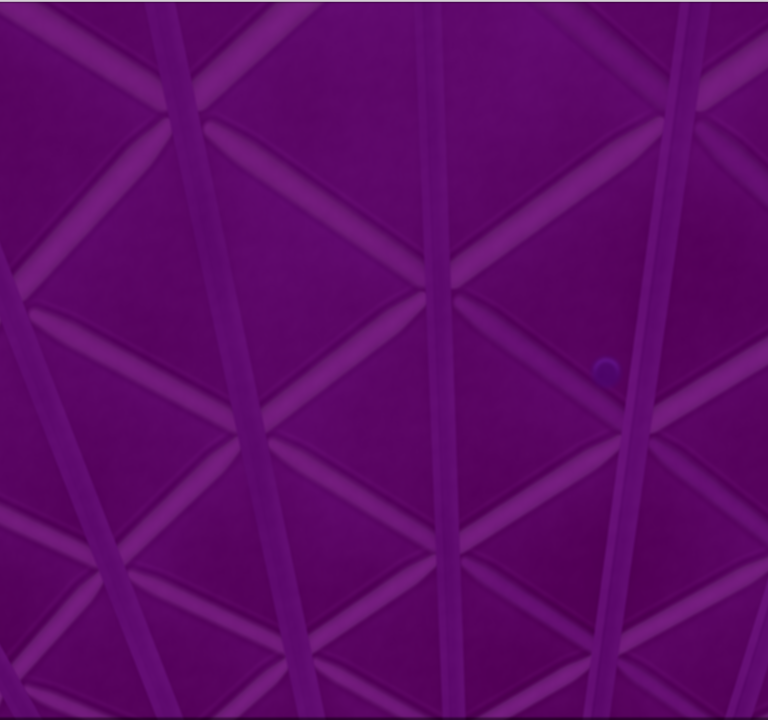
This pattern is drawn by a Shadertoy shader. Its source:

```glsl
// Column spacing shrinks toward the bottom, as on a receding surface
float spacing(float y) { return 0.3728 - 0.176 * y; }
float centerX(float y) { return 0.5938 + 0.037 * y; }

vec2 toLattice(vec2 p) {
    return vec2((p.x - centerX(p.y)) / spacing(p.y), 10.968 / (2.598 - p.y) - 4.485);
}

// Nodes sag a little on the far left columns
vec2 latticeNode(float column, float row) {
    float y = 2.598 - 10.968 / (row + 4.485) + 0.02 * max(-column - 1.0, 0.0);
    return vec2(centerX(y) + column * spacing(y), y);
}

float mottle(vec2 p) {
    float sum = 0.0, amp = 0.5;
    for (int i = 0; i < 4; i++) {
        p = mat2(0.8, 0.6, -0.6, 0.8) * p * 1.7 + 1.3;
        sum += amp * sin(p.x + sin(p.y * 1.3)) * cos(p.y);
        amp *= 0.6;
    }
    return sum;
}

// Tube from its upper node to its lower node, pointed above and blunt below
vec3 drawStrut(vec3 color, vec2 p, vec2 top, vec2 bottom, bool rising, float edge) {
    vec2 span = bottom - top;
    float along = dot(p - top, span) / dot(span, span);
    float h = clamp(along, rising ? 0.09 : 0.115, 0.94);
    float radius = 0.06 * spacing(p.y) * mix(0.6, 1.0, smoothstep(0.06, 0.27, h));
    float d = length(p - top - span * h) - radius;
    float side = dot(p - top, vec2(-span.y, span.x)) / length(span) * sign(span.x);
    if (!rising) d += 0.0015;
    float t = side / radius;
    float inside = smoothstep(0.02, 0.16, along) * smoothstep(1.0, 0.92, along);

    // Soft light below, thin dark seam and faint parallel line above
    float below = smoothstep(0.0, 0.03, side);
    color += vec3(0.026, 0.016, 0.04) * exp(-max(d, 0.0) * 14.0) * below * inside;
    float above = smoothstep(0.01, -0.01, side) * inside;
    color -= vec3(0.025, 0.012, 0.025) * exp(-pow((d - 0.005) / 0.003, 2.0)) * above;
    color += vec3(0.018, 0.012, 0.02) * exp(-pow((d - 0.012) / 0.003, 2.0)) * above;
    color -= vec3(0.022, 0.01, 0.022) * exp(-pow((d - 0.004) / 0.004, 2.0)) * below * inside;

    vec3 tube = rising ? vec3(0.46, 0.112, 0.5)
                       : mix(vec3(0.45, 0.104, 0.488), vec3(0.405, 0.06, 0.455), smoothstep(0.45, 0.75, p.x));
    tube *= 1.0 - 0.17 * t * t + 0.03 * t;
    float soft = edge * (rising ? 1.1 : 1.7);
    return mix(color, tube, smoothstep(soft, -soft, d));
}

// Flat upright bar with a lit strip on its left side
vec3 drawBar(vec3 color, vec2 p, vec2 uv, float edge) {
    float column = round(uv.x);
    float halfWidth = 0.0215 - 0.003 * p.y - 0.0025 * step(abs(column), 0.5);
    float x = (uv.x - column) * spacing(p.y);
    float t = x / halfWidth;
    vec3 bar = vec3(0.37, 0.036, 0.43);
    float lit = 0.2 + 0.7 * smoothstep(-0.5, 1.0, column);
    bar += vec3(0.035, 0.025, 0.035) * lit * smoothstep(-0.2, -0.55, t);
    bar -= vec3(0.02, 0.012, 0.02) * lit * exp(-pow((t + 0.3) / 0.14, 2.0));
    bar += vec3(0.018, 0.014, 0.018) * smoothstep(0.1, 0.8, t);
    bar += vec3(0.016, 0.01, 0.018) * mottle(p * vec2(9.0, 5.0));
    color -= vec3(0.014, 0.006, 0.014) * exp(-abs(abs(x) - halfWidth) * 180.0);
    return mix(color, bar, smoothstep(edge, -edge, abs(x) - halfWidth));
}

void mainImage(out vec4 fragColor, in vec2 fragCoord) {
    vec2 p = vec2(fragCoord.x, iResolution.y - fragCoord.y) / iResolution.y;
    float edge = max(0.003, 1.0 / iResolution.y);
    vec2 uv = toLattice(p);

    // Mottled panels, lightest near the upper middle, darkest at the lower right
    vec3 color = vec3(0.34, 0.01, 0.37);
    color += vec3(0.02, 0.012, 0.03) * mottle(p * 4.0);
    color += vec3(0.03, 0.02, 0.045) * exp(-6.0 * dot(p - vec2(0.56, 0.12), p - vec2(0.56, 0.12)));
    color -= vec3(0.01, 0.008, 0.02) * smoothstep(0.6, 1.6, p.x + p.y);

    // One diagonal per half row, alternating in direction
    float column = floor(uv.x);
    for (int k = -2; k <= 1; k++) {
        float j = floor(uv.y * 2.0) + float(k);
        bool rising = mod(column + j, 2.0) < 0.5;
        float shift = rising ? 1.0 : 0.0;
        vec2 top = latticeNode(column + shift, 0.5 * j);
        vec2 bottom = latticeNode(column + 1.0 - shift, 0.5 * (j + 1.0));
        color = drawStrut(color, p, top, bottom, rising, edge);
    }

    // Small bluish blemish
    vec2 spot = p - vec2(0.842, 0.517);
    float ring = length(spot * vec2(1.0, 0.95));
    color = mix(color, vec3(0.29, 0.02, 0.43), 0.7 * smoothstep(0.027, 0.014, ring));
    color += vec3(0.06, 0.04, 0.09) * exp(-pow((ring - 0.016) / 0.004, 2.0)) * smoothstep(0.01, -0.015, spot.y);

    color = drawBar(color, p, uv, edge);
    color += 0.007 * mottle(p * 60.0);

    // Dark rim along the top and bottom, with a pale hairline above
    float rim = min(p.y, 1.0 - p.y);
    color *= 0.5 + 0.5 * smoothstep(0.001, 0.006, rim);
    color = mix(color, vec3(0.85, 0.82, 0.85), smoothstep(0.0035, 0.0015, p.y));
    fragColor = vec4(clamp(color, 0.0, 1.0), 1.0);
}
```
